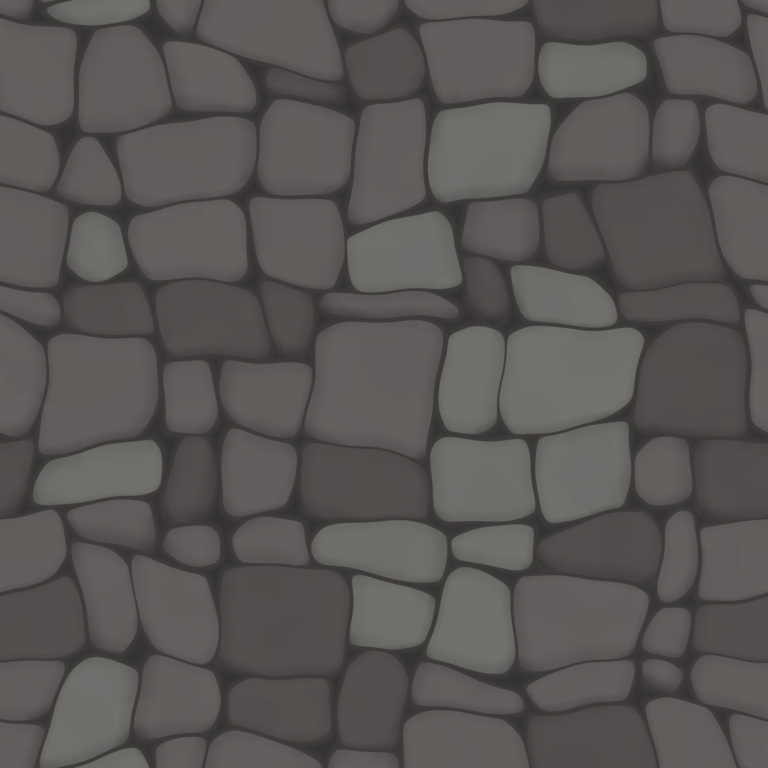
Give the GLSL for this texture, as a three.js fragment shader.

```glsl
// Dry stone wall: tiling grey blocks with cut corners, chipped rims and thin dark joints.
varying vec2 vUv;

const vec2 GRID = vec2(8.0, 10.0);     // stones across and up; both must be even
const vec2 FACETS = vec2(19.0, 21.0);  // chipped faces across the tile
const float WALL_SPREAD = 0.62;        // scatter of the joints, in cells
const float WALL_TILT = 0.44;          // range of joint slopes
const float CORNER_CUT = 0.021;        // deepest corner cut
const float CUT_TURN = 0.9;            // range of corner cut angles
const float ROUNDING = 0.0035;
const float GAP = 0.0010;              // half width of the tightest joints
const float GAP_SLACK = 0.0028;        // extra width of the loosest ones
const float EDGE_BLUR = 0.0011;
const float BEVEL = 0.026;             // widest worn rim
const float RIM_SHADE = 0.13;
const float FACET_TONE = 0.04;
const float DARK_SHARE = 0.20;
const float LIGHT_SHARE = 0.16;
const vec3 MID_STONE = vec3(0.382, 0.367, 0.362);
const vec3 DARK_STONE = vec3(0.322, 0.308, 0.303);
const vec3 LIGHT_STONE = vec3(0.437, 0.435, 0.424);
const vec3 GAP_RIM = vec3(0.245, 0.236, 0.232);
const vec3 GAP_DEEP = vec3(0.205, 0.197, 0.195);
const float TAU = 6.283185;

vec2 hash2(vec2 p) {
  vec3 q = fract(p.xyx * vec3(0.1031, 0.1030, 0.0973));
  q += dot(q, q.yzx + 33.33);
  return fract((q.xx + q.yz) * q.zy);
}

vec2 wrapCell(vec2 cell, vec2 count) {
  return floor(mod(cell + 0.5, count));
}

// Each cell holds one joint: upright in even cells, level in odd ones.
// Lines are stored as normal in xy and offset in z.
vec3 jointLine(vec2 cell, bool upright) {
  vec2 r = hash2(wrapCell(cell, GRID) + 5.0) - 0.5;
  vec2 axis = upright ? vec2(1.0, 0.0) : vec2(0.0, 1.0);
  vec2 normal = normalize(axis + WALL_TILT * r.y * axis.yx);
  vec2 middle = (cell + 0.5 + WALL_SPREAD * r.x * axis) / GRID;
  return vec3(normal, dot(normal, middle));
}

vec2 crossing(vec3 a, vec3 b) {
  float det = a.x * b.y - a.y * b.x;
  return vec2(a.z * b.y - b.z * a.y, a.x * b.z - b.x * a.z) / det;
}

// One block around a grid corner: inset from its outline, and rim darkness.
vec2 block(vec2 p, vec2 corner) {
  bool even = mod(corner.x + corner.y, 2.0) < 0.5;
  vec2 lowLeft = corner - 1.0;
  vec2 lowRight = corner - vec2(0.0, 1.0);
  vec2 upLeft = corner - vec2(1.0, 0.0);
  vec3 sides[5];
  sides[0] = -jointLine(even ? lowLeft : upLeft, true);
  sides[1] = -jointLine(even ? lowRight : lowLeft, false);
  sides[2] = jointLine(even ? corner : lowRight, true);
  sides[3] = jointLine(even ? upLeft : corner, false);
  sides[4] = sides[0];

  vec2 id = wrapCell(corner, GRID);
  float total = 0.0;
  float rim = 0.0;
  for (int k = 0; k < 4; k++) {
    vec2 r = hash2(id + 13.0 * float(k + 1));
    vec2 s = hash2(id + 17.0 * float(k + 1) + 101.0);
    vec3 side = sides[k];
    vec3 next = sides[k + 1];
    float turn = CUT_TURN * (r.x - 0.5);
    vec2 diagonal = normalize(side.xy + next.xy);
    vec2 cut = diagonal * cos(turn) + vec2(-diagonal.y, diagonal.x) * sin(turn);
    float sideInset = side.z - dot(p, side.xy) - GAP_SLACK * s.x;
    float cutInset = dot(crossing(side, next) - p, cut) - CORNER_CUT * (0.15 + 0.85 * r.y);
    total += exp(-max(sideInset, -0.1) / ROUNDING) + exp(-max(cutInset, -0.1) / ROUNDING);
    // Straight ramps meet in creases, like hewn faces.
    vec2 ramp = 1.0 - vec2(sideInset, cutInset) / (BEVEL * (0.3 + 0.7 * vec2(s.y, r.x)));
    vec2 facing = 1.0 - 0.45 * vec2(side.y, cut.y);
    rim += dot(clamp(ramp, 0.0, 1.0), facing * (0.45 + 0.55 * vec2(r.x, s.y)));
  }
  return vec2(-ROUNDING * log(total), rim);
}

// Cellular noise with one tone per face, blended thinly at the creases.
float facetTone(vec2 p) {
  vec2 q = p * FACETS;
  float sum = 0.0;
  float total = 1e-12;
  for (int k = 0; k < 9; k++) {
    vec2 cell = floor(q) + vec2(mod(float(k), 3.0), floor(float(k) / 3.0)) - 1.0;
    vec2 id = wrapCell(cell, FACETS);
    vec2 d = q - cell - hash2(id + 7.0);
    float weight = exp(-35.0 * dot(d, d));
    sum += weight * (hash2(id + 67.0).y - 0.5);
    total += weight;
  }
  return sum / total;
}

// Shares out three stone colours over the wall.
vec3 stoneColor(vec2 id) {
  float n = id.x + GRID.x * id.y + 3.0;
  float kind = fract(n * n * 0.618034);
  vec3 color = MID_STONE;
  if (kind < DARK_SHARE) color = DARK_STONE;
  if (kind > 1.0 - LIGHT_SHARE) color = LIGHT_STONE;
  return color * (0.985 + 0.03 * hash2(id + 19.0).x);
}

void main() {
  // Layered periodic sines turn and bend the joints.
  vec2 a = TAU * vUv.yx;
  vec2 p = vUv + 0.008 * sin(a * 3.0 + 1.5 * sin(TAU * vUv) + 0.7)
               + 0.0014 * sin(a * 11.0 + TAU * 3.0 * vUv);

  // The block that reaches furthest over this point lies on top.
  vec2 best = vec2(-1.0, 0.0);
  vec2 owner = floor(p * GRID);
  vec2 base = owner;
  for (int j = -1; j <= 2; j++) {
    for (int i = -1; i <= 2; i++) {
      vec2 corner = base + vec2(float(i), float(j));
      vec2 found = block(p, corner);
      if (found.x > best.x) { best = found; owner = corner; }
    }
  }

  float facet = facetTone(vUv);
  float shade = 1.0 - RIM_SHADE * best.y + FACET_TONE * facet * (0.6 + min(best.y, 1.0));
  vec3 stone = stoneColor(wrapCell(owner, GRID)) * shade;
  vec3 gap = mix(GAP_DEEP, GAP_RIM, smoothstep(-0.010, GAP, best.x));
  float cover = smoothstep(GAP - EDGE_BLUR, GAP + EDGE_BLUR, best.x);
  gl_FragColor = vec4(mix(gap, stone, cover), 1.0);
}
```
